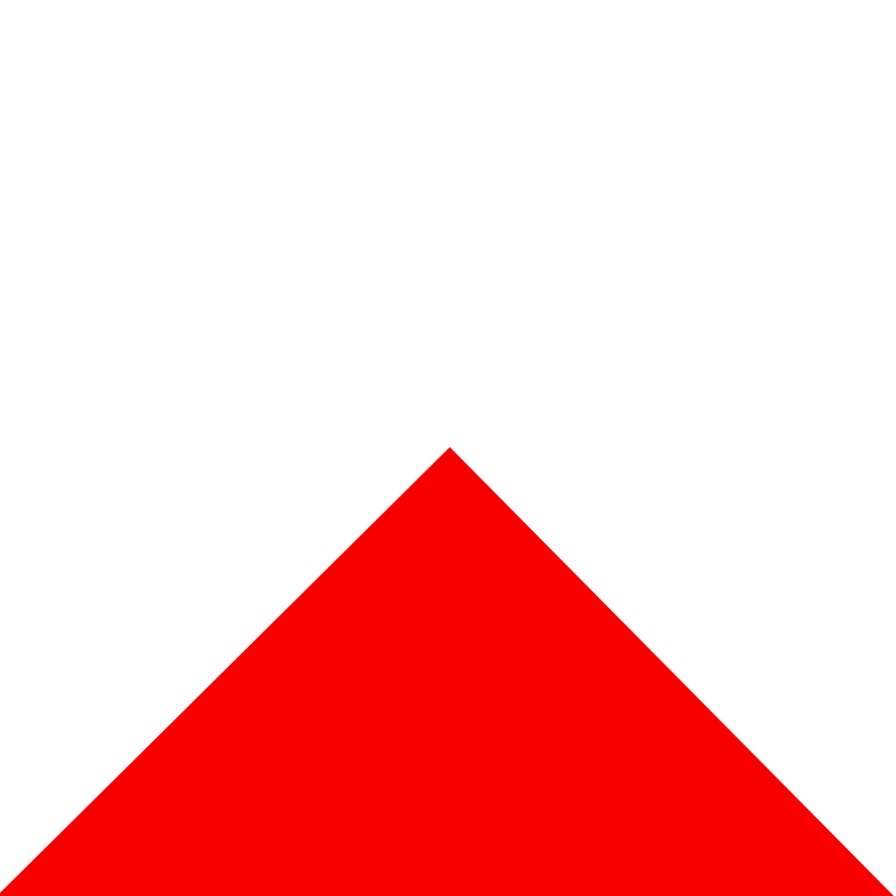
Write a three.js fragment shader that draws this background.

```glsl
varying vec2 vUv;

const vec3 WHITE = vec3(1.0);
const vec3 RED = vec3(0.973, 0.0, 0.0);
const float EDGE_SOFTNESS = 0.001;

// Signed distance to the line from a to b, negative on its right side
float lineSide(vec2 p, vec2 a, vec2 b) {
  vec2 along = normalize(b - a);
  return dot(p - a, vec2(-along.y, along.x));
}

// Wedge below two slopes that meet at the apex
float wedgeDistance(vec2 p, vec2 leftFoot, vec2 apex, vec2 rightFoot) {
  return max(lineSide(p, leftFoot, apex), lineSide(p, apex, rightFoot));
}

// Coverage of a shape with a smoothed edge
float fillMask(float dist, float softness) {
  return 1.0 - smoothstep(-softness, softness, dist);
}

void main() {
  vec2 leftFoot = vec2(-0.0035, 0.0);
  vec2 apex = vec2(0.502, 0.501);
  vec2 rightFoot = vec2(0.9975, 0.0);

  float wedge = wedgeDistance(vUv, leftFoot, apex, rightFoot);
  vec3 color = mix(WHITE, RED, fillMask(wedge, EDGE_SOFTNESS));
  gl_FragColor = vec4(color, 1.0);
}
```
